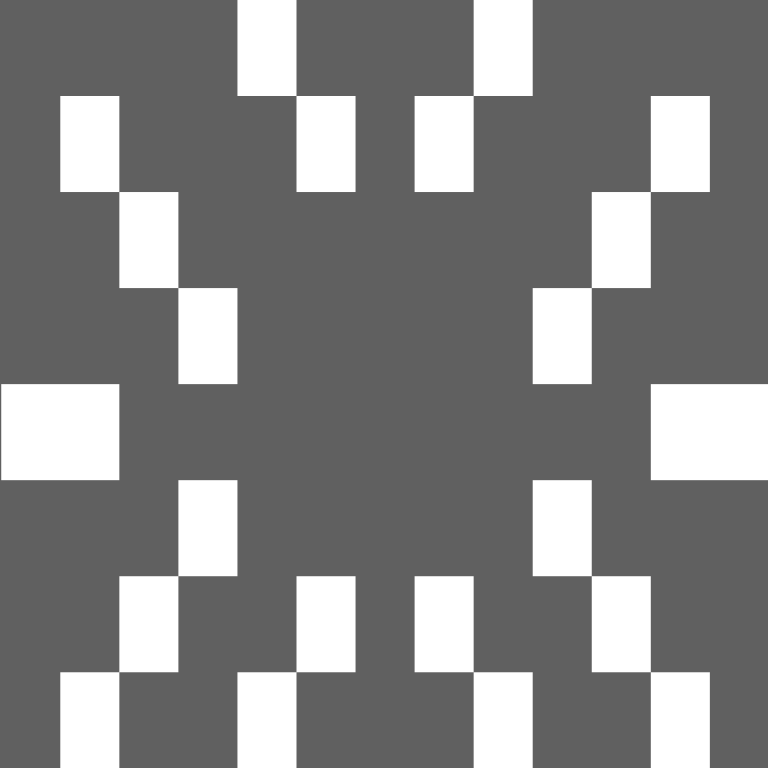
Reproduce this pattern procedurally as a WebGL 1 fragment shader.

```glsl
precision highp float;
uniform vec2 u_resolution;

#define CELL_SIZE vec2(0.07689, 0.12506)
#define GRID_CENTRE vec2(0.5014, 0.4373)
#define GROUND_COLOUR vec3(0.376)
#define CELL_COLOUR vec3(1.0)

// Smooth-edged box, measured in cells; pixel is the size of one pixel in cells
float box(vec2 p, vec2 centre, vec2 halfSize, vec2 pixel) {
  vec2 cover = clamp((halfSize - abs(p - centre)) / pixel + 0.5, 0.0, 1.0);
  return cover.x * cover.y;
}

void main() {
  vec2 uv = gl_FragCoord.xy / u_resolution;
  vec2 p = (uv - GRID_CENTRE) / CELL_SIZE;
  vec2 pixel = 1.0 / (u_resolution * CELL_SIZE);

  // Left and right halves mirror each other
  p.x = abs(p.x);
  vec2 folded = vec2(p.x, abs(p.y));
  vec2 unit = vec2(0.5);

  // Side bars, two cells wide
  float lit = box(p, vec2(5.5, 0.0), vec2(1.0, 0.5), pixel);

  // Outer diagonals, mirrored above and below the bars
  for (int i = 0; i < 3; i++) {
    float k = float(i);
    lit += box(folded, vec2(3.0 + k, 1.0 + k), unit, pixel);
  }

  // Inner diagonals, starting one row nearer below than above
  for (int i = 0; i < 2; i++) {
    float k = float(i);
    lit += box(p, vec2(1.0 + k, 3.0 + k), unit, pixel);
    lit += box(p, vec2(1.0 + k, -2.0 - k), unit, pixel);
  }

  gl_FragColor = vec4(mix(GROUND_COLOUR, CELL_COLOUR, min(lit, 1.0)), 1.0);
}
```
